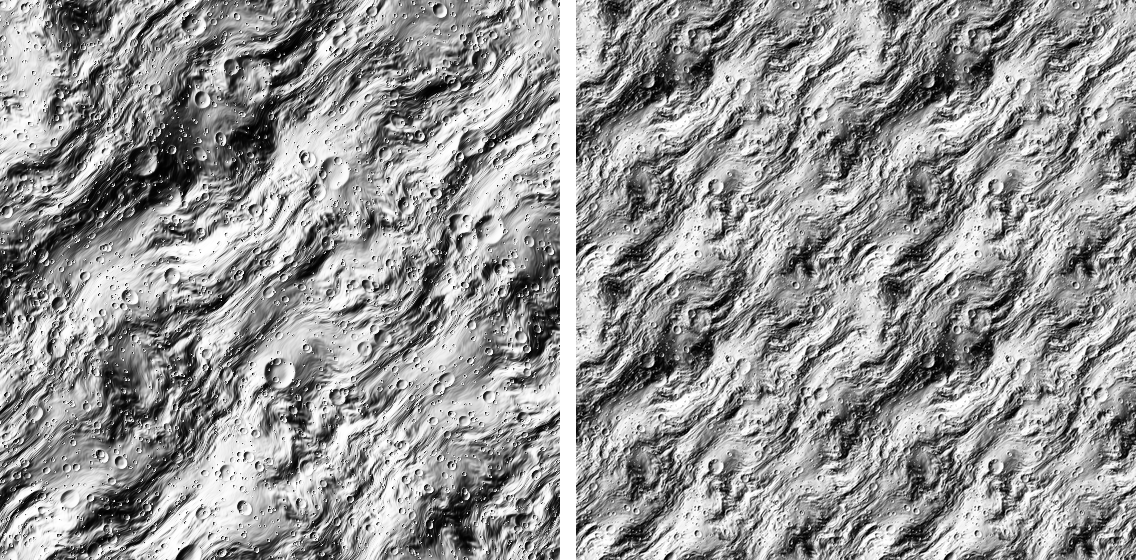
Left, the tile; right, the same tile 2 across and 2 down.
Reproduce this texture procedurally as a WebGL 2 fragment shader.

```glsl
#version 300 es
precision highp float;
uniform vec2 u_resolution;
out vec4 fragColor;

const float TAU = 6.2831853;

// Three random values in 0..1 for an integer cell
vec3 hash(vec2 cell, int seed) {
  uvec3 v = uvec3(ivec3(ivec2(cell), seed)) * 1664525u + 1013904223u;
  v.x += v.y * v.z; v.y += v.z * v.x; v.z += v.x * v.y;
  v ^= v >> 16u;
  v.x += v.y * v.z; v.y += v.z * v.x; v.z += v.x * v.y;
  return vec3(v >> 8u) / 16777216.0;
}

// Slope of cellular hills on a sheared lattice that wraps over the unit square
vec2 hillSlope(vec2 p, float count, vec2 shear, int seed) {
  vec2 q = count * vec2(shear.x * p.x - shear.y * p.y, p.y);
  vec2 base = floor(q), slope = vec2(0.0);
  for (int j = -1; j <= 1; j++)
    for (int i = -1; i <= 1; i++) {
      vec2 cell = base + vec2(i, j);
      vec2 wrapped = cell;
      wrapped.x += shear.y * count * floor((cell.y + 0.5) / count);
      wrapped = mod(wrapped + 0.5, count * vec2(shear.x, 1.0));
      vec3 rnd = hash(floor(wrapped), seed);
      vec2 d = q - cell - rnd.xy;
      float falloff = max(1.0 - dot(d, d), 0.0);
      slope -= (rnd.z * 2.0 - 1.0) * 6.0 * falloff * falloff * d;
    }
  return vec2(slope.x, (slope.y - shear.y * slope.x) / shear.x);
}

// Slope (xy) and coverage (z) of one size class of craters
vec3 craterSlope(vec2 p, float count, float chance, int seed) {
  vec2 q = p * count, base = floor(q);
  vec3 total = vec3(0.0);
  for (int j = -1; j <= 1; j++)
    for (int i = -1; i <= 1; i++) {
      vec2 cell = base + vec2(i, j);
      vec3 rnd = hash(floor(mod(cell + 0.5, count)), seed);
      if (rnd.z > chance) continue;
      vec2 d = q - cell - rnd.xy;
      float size = rnd.z / chance;
      float r = length(d) + 1e-4;
      float t = r / mix(0.14, 0.3, size * size);
      float depth = mix(0.55, 1.0, fract(rnd.z * 137.0));
      float wall = smoothstep(0.25, 0.8, t) * (1.0 - smoothstep(0.88, 1.06, t));
      float apron = smoothstep(0.95, 1.12, t) * exp(3.0 - 3.0 * t)
                  * (1.0 - smoothstep(1.3, 2.0, t));
      total.xy += d / r * depth * (2.7 * wall - 1.3 * apron);
      total.z = max(total.z, depth * (1.0 - smoothstep(0.9, 1.25, t)));
    }
  return total;
}

void main() {
  vec2 uv = gl_FragCoord.xy / u_resolution;

  // Bend the ground with layered sines
  vec2 p = uv;
  p += 0.022 * sin(TAU * (uv.yx * vec2(2.0, 3.0) + uv * vec2(1.0, -1.0) + vec2(0.1, 0.6)));
  p += 0.006 * sin(TAU * (p.yx * vec2(9.0, 7.0) + p * vec2(-4.0, 5.0)));
  p += 0.0016 * sin(TAU * (p.yx * vec2(23.0, 29.0) + p * vec2(17.0, -13.0)));

  // Rough uplands against smooth plains
  float patches = sin(TAU * (2.0 * p.x + p.y) + 2.0 * sin(TAU * (2.0 * p.y - p.x)))
                + 0.8 * sin(TAU * (3.0 * p.y - 4.0 * p.x) + 1.5 * sin(TAU * 5.0 * p.y));
  float rough = mix(0.3, 1.15, smoothstep(-1.3, 0.3, patches));

  // Ridges and grain, from broad to fine
  vec2 slope = vec2(0.0);
  for (int i = 0; i < 8; i++) {
    float level = float(i) / 7.0;
    float count = floor(3.0 * pow(1.75, float(i)));
    vec2 shear = vec2(1 + i % 2, i % 3 == 2 ? 0 : 1);
    float weight = mix(0.46, 0.34, level) * mix(1.0, rough, min(level * 2.0, 1.0));
    weight *= 1.0 - smoothstep(0.4, 1.2, 2.0 * count / u_resolution.y);
    slope += weight * hillSlope(p, count, shear, i);
  }

  // Craters, from large to tiny
  vec2 rimPoint = mix(uv, p, 0.35);
  for (int i = 0; i < 5; i++) {
    float count = 5.0 * exp2(float(i));
    vec3 crater = craterSlope(rimPoint, floor(count + 0.5), 0.22 + 0.05 * float(i), 20 + i);
    float visible = 1.0 - smoothstep(0.2, 0.6, count / u_resolution.y);
    slope = slope * (1.0 - 0.65 * crater.z * visible) + crater.xy * visible;
  }

  // Low light from the upper left, with a soft shoulder at both ends
  float facing = dot(slope, vec2(0.85, -0.5)) + 0.55 * (1.0 - rough);
  float light = pow(1.0 / (1.0 + exp(-1.75 * facing)), 0.77);
  fragColor = vec4(vec3(light), 1.0);
}
```
